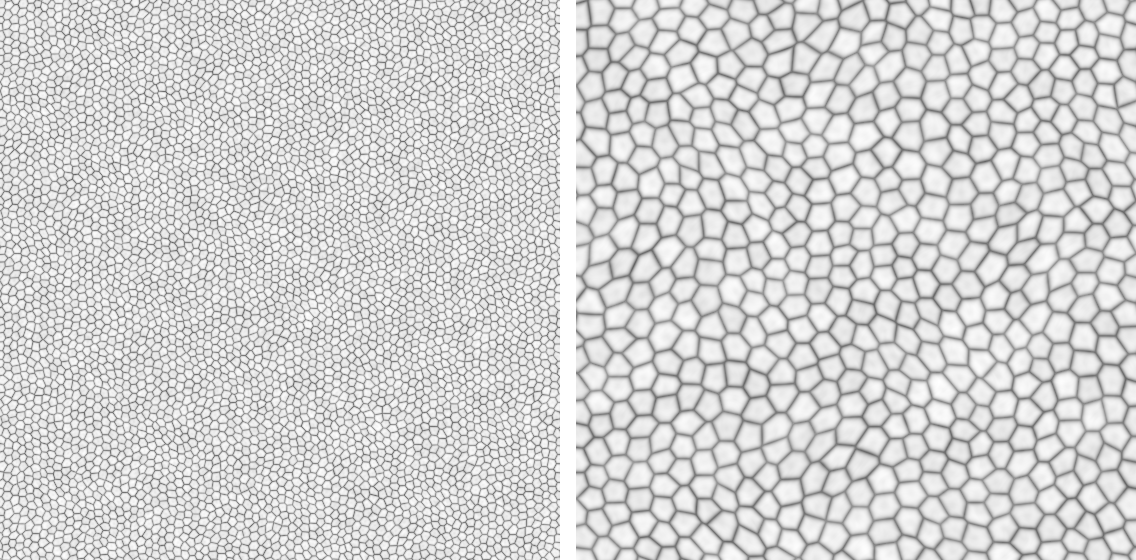
Left: the whole. Right: its middle third, enlarged.
Reproduce this pattern procedurally as a three.js fragment shader.

```glsl
varying vec2 vUv;

const float ROWS = 65.0;             // cells up the canvas
const float COLUMN_STEP = 0.866;     // column spacing, in row heights
const float JITTER = 0.42;           // full spread of the cell centres
const float BEND = 0.16;             // slow wandering of the columns
const float CORNER_ROUNDING = 0.07;
const float SEAM_WIDTH = 0.075;      // falloff of the dark seams
const float SEAM_SOFTNESS = 0.02;
const float SEAM_DEPTH = 0.59;
const float SEAM_VARIATION = 0.25;
const float FACE_LEVEL = 0.968;
const float FACE_VARIATION = 0.045;
const float DIMPLE_DEPTH = 0.045;
const float DIMPLE_RADIUS = 0.2;
const float MOTTLE_DEPTH = 0.022;
const float MOTTLE_SCALE = 3.0;
const float CLOUD_DEPTH = 0.014;
const vec2 CLOUD_SCALE = vec2(0.75, 0.4);

vec3 hash3(vec2 p) {
  vec3 q = fract(p.xyx * vec3(0.1031, 0.1030, 0.0973));
  q += dot(q, q.yxz + 33.33);
  return fract((q.xxy + q.yzz) * q.zyx);
}

// Jittered centre of a cell in the staggered columns
vec2 cellCentre(vec2 id) {
  vec2 lattice = vec2(id.x * COLUMN_STEP, id.y + 0.5 * mod(id.x, 2.0));
  return lattice + JITTER * (hash3(id).xy - 0.5);
}

float smoothMin(float a, float b, float k) {
  float h = max(k - abs(a - b), 0.0) / k;
  return min(a, b) - 0.25 * h * h * k;
}

// Warped layered sines, roughly -1 to 1
float clouds(vec2 p) {
  float sum = 0.0;
  float weight = 0.5;
  for (int i = 0; i < 4; i++) {
    p += 0.8 * sin(p.yx * 0.7 + vec2(1.3, 4.1));
    sum += weight * sin(p.x) * sin(p.y + 0.6 * p.x);
    p = mat2(1.5, 1.1, -1.1, 1.5) * p + 2.7;
    weight *= 0.65;
  }
  return sum;
}

void main() {
  vec2 p = vUv * ROWS;
  p += BEND * (sin(p.yx * 0.83 + vec2(0.4, 2.0)) + sin(p.yx * 0.47 + p * 0.31));
  float column = floor(p.x / COLUMN_STEP + 0.5);
  vec2 base = vec2(column, floor(p.y - 0.5 * mod(column, 2.0) + 0.5));

  // Nearest cell
  vec2 cellId = base;
  vec2 toCentre = vec2(0.0);
  float nearest = 100.0;
  for (int j = -2; j <= 2; j++) {
    for (int i = -2; i <= 2; i++) {
      vec2 id = base + vec2(float(i), float(j));
      vec2 offset = cellCentre(id) - p;
      float d = dot(offset, offset);
      if (d < nearest) {
        nearest = d;
        toCentre = offset;
        cellId = id;
      }
    }
  }

  // Distance to the cell border, with rounded corners
  float border = 1.0;
  for (int j = -2; j <= 2; j++) {
    for (int i = -2; i <= 2; i++) {
      vec2 offset = cellCentre(base + vec2(float(i), float(j))) - p;
      vec2 across = offset - toCentre;
      if (dot(across, across) > 0.0001) {
        float edge = dot(0.5 * (offset + toCentre), normalize(across));
        border = smoothMin(border, edge, CORNER_ROUNDING);
      }
    }
  }
  border = max(border, 0.0);

  // Pale faces with their own tone, a faint dimple, mottling and clouding
  float face = FACE_LEVEL + FACE_VARIATION * (hash3(cellId + 57.0).z - 0.5);
  face -= DIMPLE_DEPTH * exp(-nearest / (DIMPLE_RADIUS * DIMPLE_RADIUS));
  face += MOTTLE_DEPTH * clouds(p * MOTTLE_SCALE);
  face += CLOUD_DEPTH * clouds(p * CLOUD_SCALE);

  // Soft dark seams of uneven strength
  float seam = exp(-length(vec2(border, SEAM_SOFTNESS)) / SEAM_WIDTH);
  float strength = SEAM_DEPTH * (1.0 + SEAM_VARIATION * clouds(p * 1.1 + 9.0));

  gl_FragColor = vec4(vec3(clamp(face - strength * seam, 0.0, 1.0)), 1.0);
}
```
